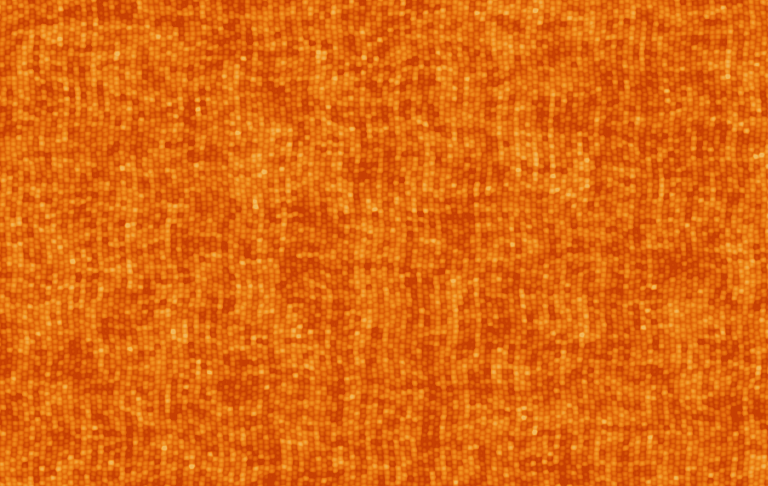
Reproduce this texture procedurally as a Shadertoy shader.

```glsl
float hash(vec2 p) {
    vec3 q = fract(vec3(p.xyx) * 0.1031);
    q += dot(q, q.yzx + 33.33);
    return fract((q.x + q.y) * q.z);
}

// Tone that drifts along one yarn
float yarnTone(float yarn, float along) {
    float knot = floor(along);
    return mix(hash(vec2(yarn, knot)), hash(vec2(yarn, knot + 1.0)),
               smoothstep(0.0, 1.0, along - knot)) - 0.5;
}

// Broad uneven patches from layered sines
float patches(vec2 p) {
    float sum = 0.0;
    for (float i = 1.0; i < 5.0; i++) {
        p = mat2(0.8, -0.6, 0.6, 0.8) * p * 1.4 + i;
        sum += sin(p.x + 1.3 * sin(p.y)) * sin(p.y * 0.9 + i);
    }
    return sum * 0.25;
}

// Tone of a whole stitch: warp, weft, own shade and pale flecks
float stitchTone(vec2 cell, float patchTone) {
    float warp = yarnTone(cell.x, cell.y / 9.0 + 7.0 * hash(vec2(cell.x, 3.0)));
    float weft = yarnTone(cell.y + 400.0, cell.x / 7.0 + 5.0 * hash(vec2(cell.y, 8.0)));
    float shade = hash(cell + 71.0) - 0.5;
    float fleck = smoothstep(0.93, 0.98, hash(cell + 190.0) + 0.06 * patchTone);
    return 0.17 * warp + 0.15 * weft + 0.23 * shade + 0.15 * fleck;
}

vec3 dye(float tone) {
    vec3 c = mix(vec3(0.78, 0.25, 0.01), vec3(0.88, 0.40, 0.04), clamp((tone - 0.25) / 0.15, 0.0, 1.0));
    c = mix(c, vec3(0.94, 0.56, 0.12), clamp((tone - 0.40) / 0.16, 0.0, 1.0));
    return mix(c, vec3(0.95, 0.72, 0.36), clamp((tone - 0.56) / 0.16, 0.0, 1.0));
}

void mainImage(out vec4 fragColor, in vec2 fragCoord) {
    vec2 p = fragCoord / iResolution.y;
    float patchTone = patches(p * 7.0);

    // Slightly wavering grid of stitches
    vec2 grid = p * vec2(85.0, 96.0);
    grid += 0.2 * vec2(sin(p.y * 37.0 + p.x * 5.0), sin(p.x * 31.0 - p.y * 4.0));
    vec2 home = floor(grid);

    // Blend the neighbouring stitches and keep the highest relief
    float toneSum = 0.0, weightSum = 0.0, relief = 0.0;
    for (int y = -1; y <= 1; y++) {
        for (int x = -1; x <= 1; x++) {
            vec2 cell = home + vec2(x, y);
            vec2 jitter = vec2(hash(cell), hash(cell + 37.0)) - 0.5;
            vec2 centre = cell + 0.5 + jitter * vec2(0.25, 0.4);
            centre.y += 0.3 * (mod(cell.x, 2.0) - 0.5);
            vec2 d = (grid - centre) * vec2(1.1, 0.9);
            float bump = exp(-3.5 * dot(d, d));
            float weight = bump * bump;
            toneSum += weight * stitchTone(cell, patchTone);
            weightSum += weight;
            relief = max(relief, bump);
        }
    }

    float tone = 0.285 + 0.2 * relief + toneSum / weightSum + 0.04 * patchTone;
    fragColor = vec4(dye(tone), 1.0);
}
```
